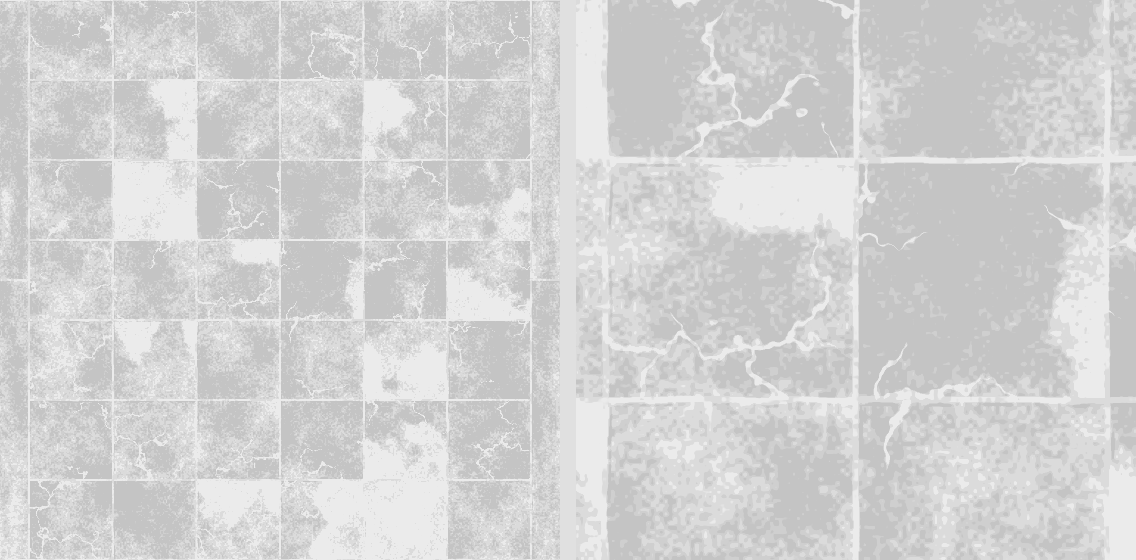
Left: the whole. Right: its middle third, enlarged.
Write a three.js fragment shader that draws this texture.

```glsl
// Worn pale concrete paving: 6 by 7 slabs between two narrow side strips.
// Noise, edge stains, joints and warped Voronoi cracks add up to one tone,
// which is then split into four flat greys with soft thresholds.
varying vec2 vUv;

const float COLUMNS = 6.0;
const float ROWS = 7.0;
const float STRIP_WIDTH = 0.052;
const float JOINT_HALF_WIDTH = 0.0018;
const float CRACK_CELLS = 1.7;

const vec3 DARK_GREY = vec3(0.77);
const vec3 MID_GREY = vec3(0.81);
const vec3 LIGHT_GREY = vec3(0.86);
const vec3 CHALK = vec3(0.92);

float hash(vec2 p) {
  vec3 q = fract(p.xyx * 0.1031);
  q += dot(q, q.yzx + 33.33);
  return fract((q.x + q.y) * q.z);
}

vec2 hash2(vec2 p) {
  return vec2(hash(p), hash(p + 71.7));
}

float noise(vec2 p) {
  vec2 i = floor(p);
  vec2 f = fract(p);
  f = f * f * (3.0 - 2.0 * f);
  float low = mix(hash(i), hash(i + vec2(1.0, 0.0)), f.x);
  float high = mix(hash(i + vec2(0.0, 1.0)), hash(i + 1.0), f.x);
  return mix(low, high, f.y);
}

float fbm(vec2 p) {
  float sum = 0.0;
  float weight = 0.5;
  for (int i = 0; i < 4; i++) {
    sum += weight * noise(p);
    p = p * 2.03 + 17.3;
    weight *= 0.5;
  }
  return sum / 0.9375;
}

// Distance to the border between the two nearest Voronoi sites
float voronoiEdge(vec2 p) {
  vec2 cell = floor(p);
  vec2 nearest = vec2(8.0);
  vec2 second = vec2(9.0);
  for (int y = -1; y <= 1; y++) {
    for (int x = -1; x <= 1; x++) {
      vec2 site = cell + vec2(float(x), float(y));
      vec2 r = site + 0.1 + 0.8 * hash2(site) - p;
      if (dot(r, r) < dot(nearest, nearest)) {
        second = nearest;
        nearest = r;
      } else if (dot(r, r) < dot(second, second)) {
        second = r;
      }
    }
  }
  return dot(0.5 * (nearest + second), normalize(second - nearest));
}

// Branching cracks that taper out; each slab gets its own piece of the network
float cracks(vec2 local, vec2 seed, float slabSize, float chance) {
  vec2 p = local * CRACK_CELLS + seed * 60.0;
  vec2 bend = vec2(fbm(p * 2.6), fbm(p * 2.6 + 31.0)) - 0.5;
  vec2 jag = vec2(noise(p * 17.0), noise(p * 17.0 + 9.0)) - 0.5;
  float d = voronoiEdge(p + 0.75 * bend + 0.05 * jag) * slabSize / CRACK_CELLS;
  float presence = smoothstep(0.36, 0.62, noise(p * 1.5 + 5.0));
  float halfWidth = 0.0022 * presence * (0.35 + noise(p * 6.0));
  float line = 1.0 - smoothstep(halfWidth - 0.0004, halfWidth + 0.0012, d);
  return line * smoothstep(0.0, 0.3, presence) * step(seed.x, chance);
}

// Chalky stain creeping in from one side of a slab, sometimes covering it
float stain(vec2 local, vec2 p, vec2 seed, float chance) {
  float across = seed.x < 0.5 ? local.x : local.y;
  across = fract(seed.x * 2.0) < 0.5 ? across : 1.0 - across;
  float reach = seed.y < 0.04 ? 1.6 : mix(0.15, 0.6, fract(seed.y * 13.0));
  float rough = (fbm(p * 17.0 + seed * 20.0) - 0.5) * 1.7;
  return (1.0 - smoothstep(-0.16, 0.16, across - reach + rough)) * step(seed.y, chance);
}

vec3 quantise(float tone) {
  const float SOFT = 0.025;
  vec3 grey = mix(DARK_GREY, MID_GREY, smoothstep(0.475 - SOFT, 0.475 + SOFT, tone));
  grey = mix(grey, LIGHT_GREY, smoothstep(0.63 - SOFT, 0.63 + SOFT, tone));
  return mix(grey, CHALK, smoothstep(0.85 - SOFT, 0.85 + SOFT, tone));
}

void main() {
  // Slab layout: the strips have a single joint at mid height
  vec2 p = vUv;
  bool strip = abs(p.x - 0.5) > 0.5 - STRIP_WIDTH;
  vec2 size = vec2((1.0 - 2.0 * STRIP_WIDTH) / COLUMNS, strip ? 0.5 : 1.0 / ROWS);
  vec2 grid = (p - vec2(STRIP_WIDTH, 0.0)) / size;
  vec2 local = fract(grid);
  vec2 id = floor(grid) + (strip ? 40.0 : 3.0);

  // Clouded, speckled surface
  vec2 stretch = strip ? vec2(36.0, 7.0) : vec2(14.0);
  float grain = noise(p * 380.0) - 0.5;
  float tone = 0.5 + (fbm(p * stretch + hash2(id) * 50.0) - 0.5);
  tone += 0.5 * (fbm(p * 85.0) - 0.5) + 0.45 * grain + 0.22 * (hash(id + 7.0) - 0.5);
  tone += 0.55 * stain(local, p, hash2(id + 13.0), strip ? 0.0 : 0.36);

  // Joints: lighter rim, dashed dark hairline, uneven chalky core
  vec2 wobble = 0.0016 * (vec2(noise(p.yx * 45.0), noise(p * 45.0 + 8.0)) - 0.5);
  vec2 offset = (fract(grid + 0.5) - 0.5) * size + wobble;
  float d = min(abs(offset.x), abs(offset.y));
  tone += 0.12 * exp(-d / 0.005);
  vec2 hair = 1.0 - smoothstep(0.0003, 0.0013, abs(offset - vec2(0.0033, -0.0033)));
  tone -= 0.3 * max(hair.x, hair.y) * smoothstep(0.4, 0.6, noise(p * 60.0));
  float joint = 1.0 - smoothstep(JOINT_HALF_WIDTH - 0.0006, JOINT_HALF_WIDTH + 0.0006, d);
  tone = mix(tone, 0.88 + 0.3 * (noise(p * 55.0) - 0.5) + 0.15 * grain, joint);

  float crack = cracks(local, hash2(id + 29.0), size.x, strip ? 0.0 : 0.78);
  tone = mix(tone, 0.92 + 0.3 * grain, crack);
  gl_FragColor = vec4(quantise(tone), 1.0);
}
```
